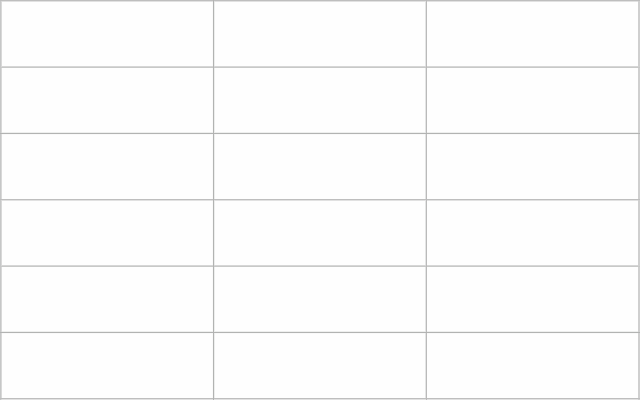
Write a Shadertoy shader that draws this pattern.

```glsl
const vec2 CELL_COUNT = vec2(3.0, 6.0);
const vec2 MARGIN_TOP_LEFT = vec2(0.0022, 0.0019);      // in canvas heights
const vec2 MARGIN_BOTTOM_RIGHT = vec2(0.0025, 0.0031);
const float LINE_WIDTH = 0.0026;
const float FILTER_PIXELS = 1.25;                       // edge smoothing
const vec3 PAPER_COLOR = vec3(0.996, 0.998, 0.997);
const vec3 LINE_COLOR = vec3(0.64);

// Signed offset to the nearest rule on each axis
vec2 nearestRule(vec2 position, vec2 pitch) {
    return position - pitch * floor(position / pitch + 0.5);
}

// Share of a box filter that a rule covers, per axis
vec2 ruleCoverage(vec2 offset, float filterWidth) {
    vec2 high = min(offset + 0.5 * filterWidth, vec2(0.5 * LINE_WIDTH));
    vec2 low = max(offset - 0.5 * filterWidth, vec2(-0.5 * LINE_WIDTH));
    return max(high - low, 0.0) / filterWidth;
}

void mainImage(out vec4 fragColor, in vec2 fragCoord) {
    // Canvas units with the origin at the top left
    vec2 canvas = iResolution.xy / iResolution.y;
    vec2 position = fragCoord / iResolution.y;
    position.y = canvas.y - position.y;

    // Ruled grid with its outer frame inside the margins
    vec2 pitch = (canvas - MARGIN_TOP_LEFT - MARGIN_BOTTOM_RIGHT) / CELL_COUNT;
    vec2 offset = nearestRule(position - MARGIN_TOP_LEFT, pitch);
    vec2 coverage = ruleCoverage(offset, FILTER_PIXELS / iResolution.y);

    // Join both directions without darkening the crossings
    float ink = max(coverage.x, coverage.y);
    fragColor = vec4(mix(PAPER_COLOR, LINE_COLOR, ink), 1.0);
}
```
